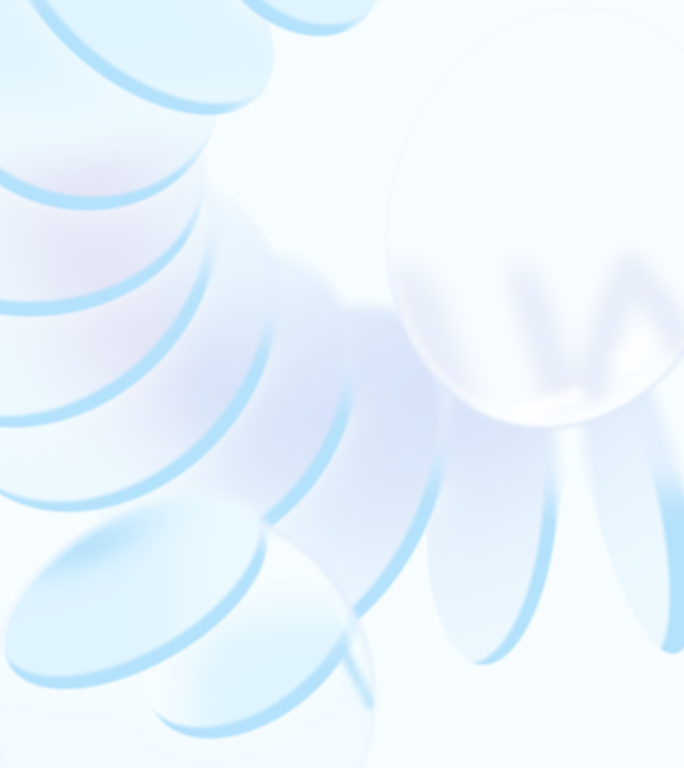
A Shadertoy shader for this background:

```glsl
// A bending chain of pale translucent discs with blue rims, a clear glass plate
// at the upper right and a glass ball at the lower left. Each disc is a tilted
// ellipse; its rim is what a copy shifted along the short axis leaves uncovered.

const vec3 PAPER    = vec3(0.970, 0.993, 1.000);
const vec3 FACE     = vec3(0.932, 0.978, 1.000);
const vec3 SKY      = vec3(0.870, 0.955, 1.000);
const vec3 LAVENDER = vec3(0.835, 0.880, 0.972);
const vec3 ROSE     = vec3(0.890, 0.890, 0.962);
const vec3 RIM      = vec3(0.705, 0.882, 0.985);
const vec3 PALE_RIM = vec3(0.880, 0.930, 0.992);
const vec3 STREAK   = vec3(0.890, 0.910, 0.975);

const float RIM_WIDTH   = 0.019;
const float EDGE        = 0.0035;             // softness of lower edges
const float RIM_EDGE    = 0.0050;             // softness inside the rim
const float TOP_EDGE    = 0.0120;             // extra softness of upper edges
const vec2  PIVOT       = vec2(0.43, 0.78);   // the chain bends around this
const float SHADE_RANGE = 0.32;               // distance of the shaded band
const float SHADE_WIDTH = 0.115;
const float SHADE_GROW  = 0.090;              // widening along the chain

const vec4  PLATE = vec4(0.732, 0.716, 0.277, 0.225);
const float PLATE_TILT = 75.0;
const vec3  BALL  = vec3(0.237, 0.089, 0.250);
const vec4  BALL_NEAR = vec4(0.177, 0.229, 0.190, 0.096);
const vec4  BALL_FAR  = vec4(0.332, 0.170, 0.163, 0.104);

// Discs from front to back: centre, long and short radius; then tilt in degrees
const int COUNT = 10;
const vec4 DISCS[COUNT] = vec4[COUNT](
    vec4(0.385, 1.058, 0.122, 0.091), vec4(0.182, 1.010, 0.206, 0.116),
    vec4(0.098, 0.896, 0.191, 0.167), vec4(0.039, 0.766, 0.228, 0.178),
    vec4(0.069, 0.647, 0.232, 0.181), vec4(0.143, 0.551, 0.243, 0.189),
    vec4(0.282, 0.473, 0.215, 0.164), vec4(0.415, 0.374, 0.242, 0.152),
    vec4(0.641, 0.342, 0.208, 0.085), vec4(0.833, 0.352, 0.208, 0.059));
const float TILTS[COUNT] = float[COUNT](
    -40.0, -40.0, -20.0, 0.0, 40.0, 45.0, 55.0, 65.0, 86.0, 103.0);

float cover(float d, float soft) { return 1.0 - smoothstep(-soft, soft, d); }
float bell(float x) { return exp(-x * x); }

// Offset from a centre in the axes of a tilted shape
vec2 toLocal(vec2 p, vec2 centre, float degreesTilt) {
    float t = radians(degreesTilt);
    vec2 u = vec2(cos(t), sin(t)), d = p - centre;
    return vec2(dot(d, u), dot(d, vec2(-u.y, u.x)));
}

// Approximate signed distance to an ellipse
float ellipse(vec2 q, vec2 radii) {
    vec2 n = q / radii;
    float k = max(length(n), 0.001);
    return k * (k - 1.0) / max(length(n / radii), 0.0001);
}

// Soft line between two points
float streak(vec2 p, vec2 a, vec2 b, float width) {
    vec2 ab = b - a;
    float h = clamp(dot(p - a, ab) / dot(ab, ab), 0.0, 1.0);
    return bell(length(p - a - ab * h) / width);
}

// Face colour along the chain: shaded on the inside of the bend
vec3 chainFace(vec2 p) {
    vec3 face = mix(FACE, SKY, smoothstep(0.80, 0.96, p.y));
    vec3 shade = mix(ROSE, LAVENDER, smoothstep(0.16, 0.30, p.x));
    float width = SHADE_WIDTH + SHADE_GROW * smoothstep(0.2, 0.55, p.x);
    float band = bell((length(p - PIVOT) - SHADE_RANGE) / width);
    float top = 0.74 + 0.25 * max(p.x - 0.1, 0.0);
    return mix(face, shade, 0.9 * band * (1.0 - smoothstep(top, top + 0.1, p.y)));
}

// Lay one disc over col; its blue rim fades out above rimTop
vec3 paintDisc(vec3 col, vec2 p, vec4 disc, float tilt, vec3 face, float rimTop) {
    vec2 q = toLocal(p, disc.xy, tilt);
    float rimWidth = RIM_WIDTH * (1.0 + 0.9 * smoothstep(0.68, 0.82, disc.x));
    float body = ellipse(q, disc.zw);
    float inner = ellipse(q - vec2(0.0, rimWidth), disc.zw);
    float low = 1.0 - smoothstep(-0.05, 0.05, p.y - rimTop);
    float blue = low * (1.0 - smoothstep(0.85, 1.02, q.x / disc.z));
    col = mix(col, PAPER, 0.5 * low * exp(-max(body, 0.0) / 0.025));
    vec3 rim = mix(mix(face, PALE_RIM, 0.5), RIM, blue);
    vec3 surface = mix(rim, face, cover(inner, RIM_EDGE));
    return mix(col, surface, cover(body, EDGE + TOP_EDGE * (1.0 - low)));
}

// Glass plate with bent streaks and highlights near its lower edge
vec3 paintPlate(vec3 col, vec2 p) {
    float d = ellipse(toLocal(p, PLATE.xy, PLATE_TILT), PLATE.zw);
    float bands = streak(p, vec2(0.525, 0.66), vec2(0.585, 0.49), 0.038)
                + streak(p, vec2(0.675, 0.67), vec2(0.725, 0.50), 0.028)
                + streak(p, vec2(0.820, 0.67), vec2(0.770, 0.50), 0.025)
                + streak(p, vec2(0.820, 0.67), vec2(0.890, 0.55), 0.025);
    bands *= 1.0 - smoothstep(0.60, 0.70, p.y);
    vec3 glass = mix(PAPER, STREAK, 0.75 * min(bands, 1.0));
    float shine = streak(p, vec2(0.680, 0.463), vec2(0.750, 0.485), 0.013)
                + streak(p, vec2(0.815, 0.530), vec2(0.832, 0.550), 0.018);
    glass = mix(glass, vec3(1.0), 0.8 * min(shine, 1.0));
    float low = 1.0 - smoothstep(0.42, 0.70, p.y);
    glass = mix(glass, vec3(1.0), 0.5 * low * bell((d + 0.010) / 0.006));
    col = mix(col, glass, cover(d, EDGE));
    return mix(col, vec3(0.87, 0.91, 0.97), (0.15 + 0.45 * low) * bell(d / 0.004));
}

// Glass ball holding two bent discs and a blue glint
vec3 paintBall(vec3 col, vec2 p) {
    float d = length(p - BALL.xy) - BALL.z;
    vec3 glass = mix(col, mix(SKY, PAPER, 0.72), 0.8);
    vec3 face = mix(PAPER, SKY, smoothstep(0.19, 0.30, p.x) * (1.0 - smoothstep(0.14, 0.27, p.y)));
    glass = paintDisc(glass, p, BALL_FAR, 40.0, face, 0.17);
    glass = mix(glass, RIM, 0.8 * streak(p, vec2(0.449, 0.150), vec2(0.482, 0.085), 0.009));
    col = mix(col, glass, cover(d, EDGE));
    float upper = smoothstep(0.0, 0.25, p.y);
    col = mix(col, PALE_RIM, (0.25 + 0.35 * upper) * bell(d / 0.005));
    col = mix(col, PAPER, 0.5 * upper * bell((d + 0.014) / 0.008));
    face = mix(SKY, FACE, 0.8 * smoothstep(0.15, 0.30, p.x));
    col = paintDisc(col, p, BALL_NEAR, 30.0, face, 0.31);
    vec2 glint = toLocal(p, vec2(0.115, 0.288), 22.0) / vec2(0.080, 0.027);
    float inside = cover(ellipse(toLocal(p, BALL_NEAR.xy, 30.0), BALL_NEAR.zw), 0.008);
    return mix(col, RIM, 0.85 * inside * bell(length(glint)));
}

void mainImage(out vec4 fragColor, in vec2 fragCoord) {
    vec2 p = fragCoord / iResolution.y;
    vec3 col = PAPER, face = chainFace(p);
    for (int i = COUNT - 1; i >= 0; i--)
        col = paintDisc(col, p, DISCS[i], TILTS[i], face, DISCS[i].y + 0.01);
    col = paintPlate(col, p);
    col = paintBall(col, p);
    fragColor = vec4(col, 1.0);
}
```
